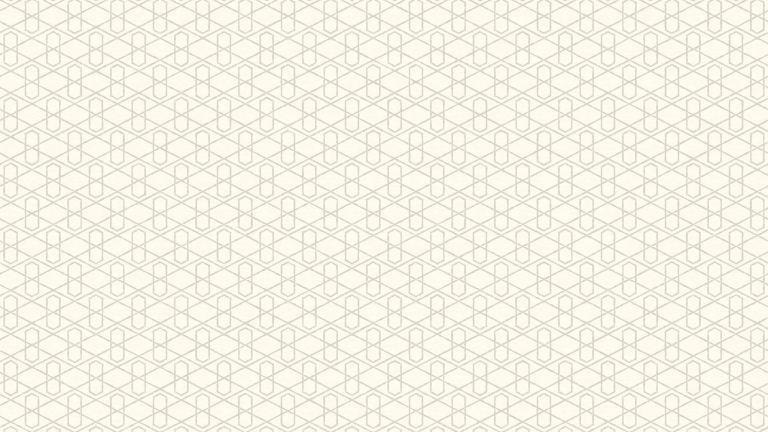
Give the GLSL for this pattern, as a Shadertoy shader.

```glsl
// Cream wallpaper with a trellis of flat diamonds and upright capsules in soft grey line.

const float COLUMNS = 18.0;                // repeats across the canvas
const float ROW_STEP = 0.771;              // row spacing, in column widths
const vec2 ANCHOR = vec2(0.75, 5.12);      // centre of one capsule
const vec2 CAPSULE_SIZE = vec2(0.152, 0.405);  // half width, half height
const float CAP_SLOPE = 0.55;
const float DIAMOND_HEIGHT = ROW_STEP / 1.5;   // diamonds are one column wide
const float LINE_HALF_WIDTH = 0.018;

const vec3 PAPER = vec3(0.992, 0.982, 0.932);
const vec3 INK = vec3(0.850, 0.840, 0.790);

float hash(vec2 p) {
    vec3 q = fract(vec3(p.xyx) * 0.1031);
    q += dot(q, q.yzx + 33.33);
    return fract((q.x + q.y) * q.z);
}

float valueNoise(vec2 p) {
    vec2 cell = floor(p);
    vec2 f = fract(p);
    f = f * f * (3.0 - 2.0 * f);
    float low = mix(hash(cell), hash(cell + vec2(1.0, 0.0)), f.x);
    float high = mix(hash(cell + vec2(0.0, 1.0)), hash(cell + 1.0), f.x);
    return mix(low, high, f.y);
}

// Signed distance to an upright hexagon with pointed top and bottom
float hexagon(vec2 p, vec2 size, float slope) {
    p = abs(p);
    float slant = (slope * p.x + p.y - size.y) / sqrt(1.0 + slope * slope);
    return max(p.x - size.x, slant);
}

// Distance to the nearest capsule outline in staggered rows
float capsules(vec2 p, float rowStep, vec2 size, float slope) {
    float nearest = 1e3;
    float homeRow = round(p.y / rowStep);
    for (int j = -1; j <= 1; j++) {
        float row = homeRow + float(j);
        float x = p.x - 0.5 * mod(row, 2.0);
        vec2 local = vec2(x - round(x), p.y - row * rowStep);
        nearest = min(nearest, abs(hexagon(local, size, slope)));
    }
    return nearest;
}

// Distance to the nearest of two crossing families of straight lines
float diamonds(vec2 p, float height) {
    vec2 phase = vec2(p.y - height * p.x, p.y + height * p.x) / height;
    vec2 gap = abs(phase - round(phase)) * height;
    return min(gap.x, gap.y) / sqrt(1.0 + height * height);
}

void mainImage(out vec4 fragColor, in vec2 fragCoord) {
    vec2 p = fragCoord / iResolution.x * COLUMNS;
    float pixel = COLUMNS / iResolution.x;

    // Printed line with a slightly rough edge and uneven ink
    vec2 q = p - ANCHOR;
    float dist = min(capsules(q, ROW_STEP, CAPSULE_SIZE, CAP_SLOPE),
                     diamonds(q, DIAMOND_HEIGHT));
    dist += 0.012 * (valueNoise(p * 19.0) - 0.5);
    float softness = max(0.75 * pixel, 0.012);
    float line = 1.0 - smoothstep(-softness, softness, dist - LINE_HALF_WIDTH);
    float inkStrength = 0.88 + 0.24 * valueNoise(p * 14.0 + 40.0);

    // Fine paper grain, stretched sideways
    float grain = valueNoise(p * vec2(9.0, 24.0) + 80.0) - 0.5;
    grain += 0.8 * (valueNoise(p * 28.0 + 120.0) - 0.5);

    vec3 color = mix(PAPER, INK, line * inkStrength);
    color += 0.014 * grain;
    fragColor = vec4(clamp(color, 0.0, 1.0), 1.0);
}
```
